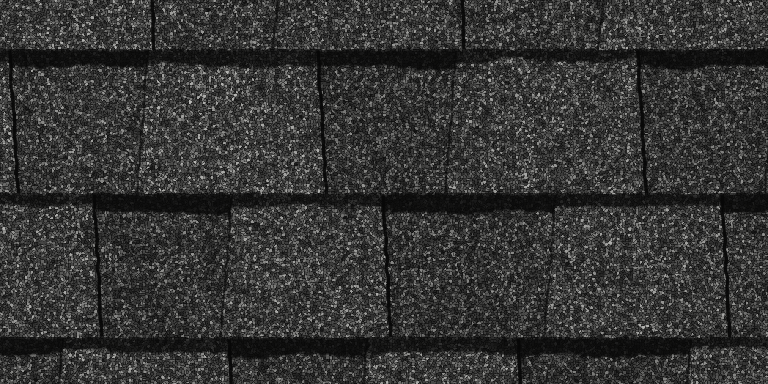
Write a Shadertoy shader that draws this texture.

```glsl
// Charcoal laminated roof shingles: staggered tapered tabs, cast shadows and mineral granules.

const float COURSE_HEIGHT = 0.375;   // all lengths are fractions of the canvas height
const float COURSE_TOP = 0.872;
const float TAB_PITCH = 0.8177;
const float RECESS_WIDTH = 0.335;
const float GRAIN_DENSITY = 140.0;
const vec3 STONE_TINT = vec3(1.0, 1.0, 0.985);
const vec3 SHADOW_COLOR = vec3(0.025, 0.025, 0.024);

// Per course: first joint, shift of odd joints, widening of odd recesses
const vec3 STAGGER[4] = vec3[4](
    vec3(0.391, -0.010, 0.040), vec3(0.036, -0.015, 0.000),
    vec3(0.255, -0.065, 0.090), vec3(0.607, -0.065, 0.090));

float hash(vec2 p) {
    vec3 q = fract(p.xyx * vec3(0.1031, 0.1030, 0.0973));
    q += dot(q, q.yzx + 33.33);
    return fract((q.x + q.y) * q.z);
}

float valueNoise(vec2 p) {
    vec2 cell = floor(p), f = fract(p);
    f = f * f * (3.0 - 2.0 * f);
    float low = mix(hash(cell), hash(cell + vec2(1, 0)), f.x);
    float high = mix(hash(cell + vec2(0, 1)), hash(cell + vec2(1, 1)), f.x);
    return mix(low, high, f.y);
}

// Brightness of packed stone chips with dark gaps between them
float granules(vec2 p) {
    vec2 cell = floor(p);
    float nearest = 9.0, second = 9.0, chip = 0.0;
    for (int j = -1; j <= 1; j++)
    for (int i = -1; i <= 1; i++) {
        vec2 id = cell + vec2(i, j);
        vec2 center = id + vec2(hash(id), hash(id + 57.3));
        float d = length(p - center);
        if (d < nearest) {
            second = nearest;
            nearest = d;
            chip = hash(id + 131.7);
        } else {
            second = min(second, d);
        }
    }
    float tone = 0.15 + 0.25 * chip + 0.22 * pow(chip, 6.0);
    return tone * mix(0.38, 1.0, smoothstep(0.0, 0.36, second - nearest));
}

// Coverage of a line with soft edges
float lineMask(float offset, float halfWidth, float soft) {
    return 1.0 - smoothstep(halfWidth - soft, halfWidth + soft, abs(offset));
}

// Returns joint darkness, tab number and whether the tab is recessed
vec3 findTab(float x, float v, float course, float soft) {
    vec3 stagger = STAGGER[int(mod(course + 1.0, 4.0))];
    float joint = 0.0, tab = -9.0, recessed = 0.0;
    for (int k = -2; k <= 3; k++) {
        float odd = mod(float(k), 2.0);
        float start = stagger.x + TAB_PITCH * float(k) + odd * stagger.y;
        float left = start + 0.022 * (v - 0.5);
        float right = start + RECESS_WIDTH + odd * stagger.z - 0.029 * (v - 0.5);
        joint = max(joint, 0.92 * lineMask(x - left, 0.0045, soft));
        joint = max(joint, 0.60 * lineMask(x - right, 0.0028, soft));
        if (x > left) {
            recessed = 1.0 - step(right, x);
            tab = 2.0 * float(k) + recessed;
        }
    }
    return vec3(joint, tab, recessed);
}

void mainImage(out vec4 fragColor, in vec2 fragCoord) {
    vec2 p = fragCoord / iResolution.y;
    float soft = max(0.7 / iResolution.y, 0.0015);

    // Courses, counted downwards
    float edgeWobble = 0.004 * (valueNoise(vec2(p.x * 45.0, 3.0)) - 0.5);
    float depth = (COURSE_TOP + edgeWobble - p.y) / COURSE_HEIGHT;
    float course = floor(depth);
    float v = depth - course;
    float below = v * COURSE_HEIGHT;

    float jointWobble = 0.005 * (valueNoise(vec2(p.y * 40.0, course)) - 0.5);
    vec3 tabInfo = findTab(p.x + jointWobble, v, course, soft);
    float joint = tabInfo.x, recessed = tabInfo.z;
    float tabHash = hash(vec2(tabInfo.y + 20.0, course + 11.0));

    // Granules with tab-to-tab and mottled variation
    float grain = granules(p * GRAIN_DENSITY);
    float shade = mix(1.07, 0.93, recessed) + 0.12 * (tabHash - 0.5);
    shade *= 0.9 + 0.2 * valueNoise(p * 22.0);
    vec3 color = STONE_TINT * grain * shade;

    // Ragged shadow under the course above
    float reach = mix(0.022 + 0.024 * tabHash, 0.049, recessed);
    reach += 0.014 * (valueNoise(vec2(p.x * 9.0, course * 7.0)) - 0.5);
    reach += 0.008 * (valueNoise(p * 75.0) - 0.5);
    float shadow = 1.0 - smoothstep(reach - 0.005, reach + 0.005, below);
    shadow *= mix(0.84, 0.96, recessed);
    color = mix(color, SHADOW_COLOR + 0.13 * grain, shadow);

    // Cut butt edge of the upper course catches a little light
    float buttEdge = 1.0 - smoothstep(0.005 - soft, 0.005 + soft, below);
    color = mix(color, STONE_TINT * grain * 0.5, 0.7 * buttEdge);

    // Joints between tabs
    color = mix(color, SHADOW_COLOR, joint * (1.0 - 0.7 * buttEdge));
    fragColor = vec4(color, 1.0);
}
```
